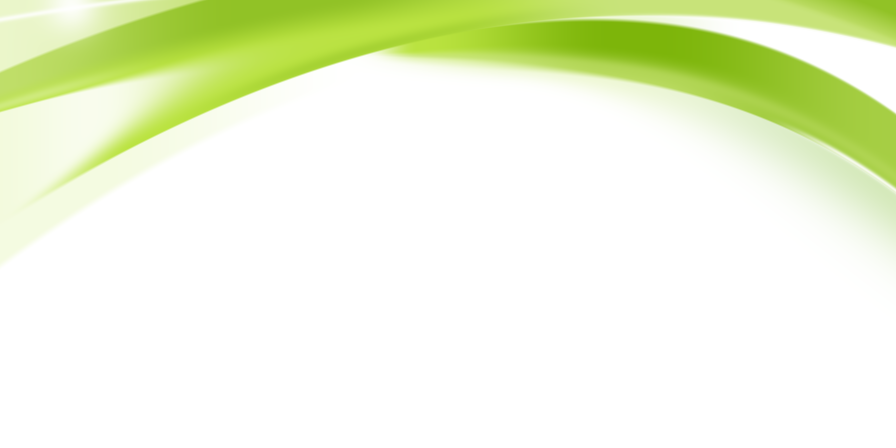
This background is drawn by a Shadertoy shader. Its source:

```glsl
// Sweeping translucent green ribbons arching over a white page.
// Each ribbon edge is a cubic through four evenly spaced depths; ribbons are
// painted back to front with soft gradients, thin highlights and a glow.

const vec3 WHITE = vec3(1.0);
const vec3 MIST  = vec3(0.95, 0.98, 0.86);
const vec3 PALE  = vec3(0.86, 0.94, 0.63);
const vec3 SOFT  = vec3(0.75, 0.87, 0.41);
const vec3 LIME  = vec3(0.73, 0.89, 0.25);
const vec3 LEAF  = vec3(0.57, 0.76, 0.15);
const vec3 DEEP  = vec3(0.49, 0.71, 0.04);

// Depth at t in 0..3 of the cubic through k at t = 0, 1, 2, 3
float arc(float t, vec4 k) {
    float a = t - 1.0, b = t - 2.0, c = t - 3.0;
    return dot(k, vec4(-a * b * c / 6.0, t * b * c / 2.0,
                       -t * a * c / 2.0, t * a * b / 6.0));
}

// Smooth coverage of the side where d is positive
float cover(float d, float softness) {
    return smoothstep(-softness, softness, d);
}

// Bell-shaped falloff around zero
float bell(float d, float width) {
    float q = d / width;
    return exp(-q * q);
}

void mainImage(out vec4 fragColor, in vec2 fragCoord) {
    vec2 uv = fragCoord / iResolution.xy;
    float t = uv.x * 3.0;
    float depth = 1.0 - uv.y;
    float edge = max(0.003, 0.8 / iResolution.y);

    // Ribbon edges, measured downward from the top
    float mainArc   = arc(t, vec4(0.500, 0.169, 0.037, 0.109));
    float rightLow  = arc(t, vec4(-0.150, 0.107, 0.169, 0.430));
    float rightHigh = arc(t, vec4(0.146, 0.125, 0.044, 0.255));
    float leftHigh  = arc(t, vec4(0.161, -0.052, -0.130, -0.100));
    float leftLow   = arc(t, vec4(0.250, 0.100, 0.030, 0.050));
    float washLow   = arc(t, vec4(0.594, 0.220, 0.100, 0.260));
    float corner    = arc(t, vec4(-0.300, -0.200, -0.100, 0.094));
    float topLine   = arc(t, vec4(0.044, -0.040, -0.080, -0.100));

    vec3 color = WHITE;

    // Faint wash below the left arc
    float wash = cover(washLow - depth, 0.012) * (1.0 - smoothstep(0.3, 1.25, t));
    color = mix(color, MIST, wash * 0.85);

    // Misty glow below the right ribbon
    float below = depth - rightLow;
    float glowWidth = mix(0.025, 0.13, smoothstep(1.7, 3.0, t));
    float glow = bell(max(below, 0.0), glowWidth) * smoothstep(1.1, 1.7, t);
    vec3 glowColor = mix(PALE, vec3(0.79, 0.89, 0.66), smoothstep(1.9, 2.6, t));
    color = mix(color, glowColor, glow * mix(0.45, 0.8, smoothstep(2.2, 3.0, t)));

    // Right ribbon: dark core, lime lower rim, paler toward the ends
    float top = max(mainArc, rightHigh);
    float span = clamp((depth - top) / max(rightLow - top, 0.01), 0.0, 1.0);
    vec3 ribbon = mix(LIME, DEEP, smoothstep(1.4, 2.05, t));
    ribbon = mix(ribbon, mix(LEAF, SOFT, 0.45), smoothstep(2.2, 3.0, t));
    float rim = smoothstep(0.45, 1.0, span) * (1.0 - smoothstep(2.2, 2.9, t));
    ribbon = mix(ribbon, mix(PALE, SOFT, smoothstep(1.5, 2.0, t)), rim * 0.9);
    ribbon = mix(ribbon, SOFT, bell(span - 0.8, 0.10) * 0.4);
    float rimSoftness = mix(0.016, edge, smoothstep(1.4, 2.5, t));
    float ribbonMask = cover(depth - rightHigh, edge * 2.0)
                     * cover(rightLow - depth, rimSoftness)
                     * smoothstep(1.2, 1.4, t);
    // White opening between the two right-hand ribbons
    float opening = cover(rightHigh - depth, edge) * smoothstep(2.1, 2.5, t);
    color = mix(color, WHITE, opening);
    color = mix(color, ribbon, ribbonMask);

    // Main arc: mist on the left, saturated green over the crown
    float above = mainArc - depth;
    float mainMask = cover(above, mix(0.008, edge, smoothstep(0.0, 0.5, t)));
    float wedge = bell(above, mix(0.012, 0.13, smoothstep(0.0, 1.1, t)))
                * smoothstep(0.0, 0.45, t);
    vec3 sheet = mix(mix(MIST, WHITE, 0.5 * bell(t - 0.3, 0.2)), SOFT,
                     smoothstep(0.35, 1.1, t));
    sheet = mix(sheet, LIME, wedge);
    sheet = mix(sheet, LEAF, bell(above - 0.01, 0.018) * smoothstep(0.5, 1.1, t) * 0.5);
    sheet = mix(sheet, mix(PALE, SOFT, 0.7), smoothstep(1.5, 2.1, t));
    color = mix(color, sheet, mainMask);

    // Upper left ribbon, flowing into the crown
    float leftMask = cover(leftLow - depth, mix(edge, 0.035, smoothstep(0.1, 1.0, t)))
                   * mainMask * (1.0 - smoothstep(1.15, 1.9, t));
    float leftSpan = clamp((depth - leftHigh) / max(leftLow - leftHigh, 0.02), 0.0, 1.0);
    vec3 leftColor = mix(mix(SOFT, LEAF, smoothstep(0.0, 0.8, t)), LIME,
                         smoothstep(0.45, 1.0, leftSpan));
    leftColor = mix(leftColor, PALE, bell(leftSpan - 0.86, 0.12)
                                  * (1.0 - smoothstep(0.1, 0.6, t)) * 0.6);
    color = mix(color, leftColor, leftMask);

    // Pale corner above the left ribbon, with a white flare
    vec3 cornerColor = mix(MIST, SOFT, smoothstep(0.0, 0.8, t) * 0.7 + 0.15);
    color = mix(color, cornerColor, cover(leftHigh - depth, edge * 1.5));
    vec2 flare = vec2(uv.x * 2.0 - 0.16, depth - 0.012);
    color = mix(color, WHITE, 0.9 * exp(-dot(flare, flare) / 0.0035));
    color = mix(color, WHITE, 0.8 * bell(depth - topLine, 0.006));

    // Dark sweep in the upper right corner
    vec3 sweep = mix(SOFT, LEAF, clamp((corner - depth) / 0.06, 0.0, 1.0));
    color = mix(color, sweep, cover(corner - depth, 0.01));

    // Fine highlights along the ribbon edges
    float mainShine = bell(depth - mainArc, 0.005) * smoothstep(1.9, 2.6, t);
    float lowShine = bell(below + 0.004, 0.007) * smoothstep(2.55, 2.85, t);
    color = mix(color, WHITE, max(mainShine, lowShine) * 0.9);

    fragColor = vec4(color, 1.0);
}
```
